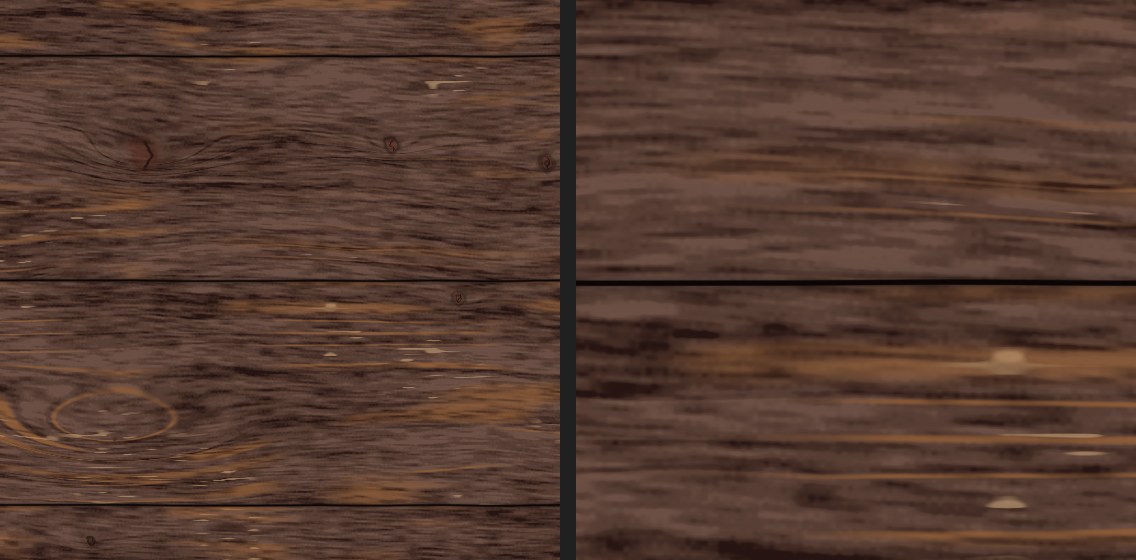
Left, the full canvas; right, a detail of the centre.
Write a Shadertoy shader that draws this texture.

```glsl
// Dark brushed timber planks laid horizontally, with flowing grain, knots and golden wear.

const float PLANK_HEIGHT = 0.401;
const float FIRST_SEAM = 0.0977;
const float SEAM_HALF_WIDTH = 0.0016;
const float RING_DENSITY = 46.0;
const vec4 PLANK_GOLD = vec4(0.45, 0.95, 0.4, 0.8);    // golden wear, bottom plank to top
const vec3 SEAM_COLOR = vec3(0.045, 0.02, 0.018);
const vec3 DARK = vec3(0.15, 0.08, 0.07);
const vec3 UMBER = vec3(0.26, 0.17, 0.14);
const vec3 BROWN = vec3(0.34, 0.24, 0.20);
const vec3 TAUPE = vec3(0.42, 0.31, 0.27);
const vec3 GOLD = vec3(0.58, 0.37, 0.20);
const vec3 CREAM = vec3(0.78, 0.64, 0.47);
const vec3 KNOT_RED = vec3(0.29, 0.15, 0.11);

// Knots: centre, heart radius, reach of the bent grain
const int KNOT_COUNT = 6;
const vec4 KNOTS[KNOT_COUNT] = vec4[](
    vec4(0.258, 0.722, 0.046, 0.125), vec4(0.700, 0.740, 0.019, 0.050),
    vec4(0.977, 0.708, 0.020, 0.050), vec4(0.819, 0.467, 0.015, 0.040),
    vec4(0.205, 0.215, 0.005, 0.240), vec4(0.163, 0.034, 0.012, 0.050));

float hash(ivec2 cell) {
    uvec2 q = uvec2(cell) * uvec2(1597334673u, 3812015801u);
    uint n = (q.x ^ q.y) * 1597334673u;
    n = (n ^ (n >> 15)) * 2246822519u;
    return float((n ^ (n >> 13)) >> 8) / 16777216.0;
}

float noise(vec2 p) {
    ivec2 i = ivec2(floor(p));
    vec2 f = fract(p);
    f = f * f * (3.0 - 2.0 * f);
    return mix(mix(hash(i), hash(i + ivec2(1, 0)), f.x),
               mix(hash(i + ivec2(0, 1)), hash(i + ivec2(1, 1)), f.x), f.y);
}

float plankIndex(float y) {
    return floor((y - FIRST_SEAM) / PLANK_HEIGHT);
}

// Bulge that the knots of one plank push into its grain
float knotBulge(vec2 p, float plank) {
    float bulge = 0.0;
    for (int i = 0; i < KNOT_COUNT; i++) {
        vec4 k = KNOTS[i];
        if (plankIndex(k.y) != plank) continue;
        vec2 d = (p - k.xy) / (k.w * vec2(1.0, 0.36));
        bulge += 0.58 * k.w * exp(-dot(d, d));
    }
    return bulge;
}

// Four wood browns from shadow to highlight
vec3 woodRamp(float t) {
    vec3 c = mix(DARK, UMBER, smoothstep(0.08, 0.3, t));
    c = mix(c, BROWN, smoothstep(0.28, 0.5, t));
    return mix(c, TAUPE, smoothstep(0.5, 0.76, t));
}

// Knot hearts: reddish disc, uneven rings and a drying crack
vec3 addKnots(vec3 color, vec2 p, float fibre) {
    for (int i = 0; i < KNOT_COUNT; i++) {
        vec4 k = KNOTS[i];
        vec2 d = (p - k.xy) / k.z;
        float rho = length(d * vec2(0.9, 1.1)) + 0.45 * (noise(d * 1.7 + 20.0) - 0.5);
        float heart = smoothstep(1.0, 0.35, rho);
        float rings = smoothstep(0.35, 0.8, noise(vec2(rho * 7.0, float(i) * 5.3)));
        color = mix(color, KNOT_RED * (0.75 + 0.5 * fibre), 0.65 * heart);
        color *= 1.0 - 0.35 * rings * smoothstep(1.25, 0.7, rho);
        float bend = d.x + 0.6 * (noise(vec2(d.y * 4.0, float(i))) - 0.5);
        float crack = smoothstep(0.1, 0.02, abs(bend)) * smoothstep(0.65, 0.4, abs(d.y));
        color = mix(color, DARK * 0.7, 0.75 * crack);
    }
    return color;
}

void mainImage(out vec4 fragColor, in vec2 fragCoord) {
    vec2 uv = fragCoord / iResolution.xy;
    float pixel = 1.0 / iResolution.y;
    float seamWobble = 0.002 * (noise(vec2(uv.x * 9.0, 3.0)) - 0.5);
    float plank = plankIndex(uv.y + seamWobble);
    float local = fract((uv.y + seamWobble - FIRST_SEAM) / PLANK_HEIGHT) * PLANK_HEIGHT;
    float topGap = PLANK_HEIGHT - local;
    float seed = plank * 17.0;

    // Grain coordinates: growth rings follow the knots closely, fibres gently
    float sway = 0.035 * (noise(vec2(uv.x * 2.2 + seed, uv.y * 4.0)) - 0.5)
               + 0.010 * (noise(vec2(uv.x * 8.0 + seed, uv.y * 16.0)) - 0.5);
    float bulge = knotBulge(uv, plank);
    float ringY = uv.y + sway + bulge;
    float fibreY = uv.y + sway + 0.3 * bulge;

    // Fine fibres and pores over broad tone
    float broad = noise(vec2(uv.x * 3.5 + seed, ringY * 11.0));
    float streak = noise(vec2(uv.x * 5.0 + seed, fibreY * 85.0));
    float fibre = noise(vec2(uv.x * 17.0 + seed, fibreY * 170.0));
    float pore = noise(vec2(uv.x * 42.0 + seed, fibreY * 290.0 + uv.x * 12.0));
    float grit = noise(uv * 300.0);
    float tone = 0.51 + 0.24 * (broad - 0.5) + 0.22 * (streak - 0.5)
               + 0.34 * (fibre - 0.5) + 0.42 * (pore - 0.5) + 0.12 * (grit - 0.5);

    // Growth rings: a golden early line beside a dark late one
    float ring = noise(vec2(uv.x * 1.6 + seed, ringY * RING_DENSITY));
    float wear = noise(vec2(uv.x * 5.0 + seed, uv.y * 13.0 + 7.0));
    float goldLine = smoothstep(0.08, 0.01, abs(ring - 0.52));
    float lateLine = smoothstep(0.10, 0.02, abs(ring - 0.38));
    tone -= 0.24 * lateLine * (0.4 + 0.6 * fibre);
    float goldAmount = PLANK_GOLD[int(clamp(plank + 1.0, 0.0, 3.0))];
    float paleEnd = plank == 0.0 ? smoothstep(0.32, 0.0, uv.x) : 0.0;
    vec3 color = woodRamp(tone + 0.14 * paleEnd * wear);

    // Golden lines, rubbed patches and sparse cream splinters
    float texture1 = 0.45 + 0.55 * smoothstep(0.2, 0.7, 0.5 * (fibre + pore));
    float lineGold = goldLine * smoothstep(0.3, 0.8, wear) * (0.35 + 0.5 * goldAmount);
    float patchNoise = noise(vec2(uv.x * 4.5 + seed, ringY * 27.0 + 11.0));
    float patchGold = smoothstep(0.72, 0.95, patchNoise + 0.1 * paleEnd) * goldAmount * 0.65;
    color = mix(color, GOLD, min(lineGold + patchGold, 0.85) * texture1);
    float splinter = smoothstep(0.84, 0.94, noise(vec2(uv.x * 22.0 + seed, fibreY * 210.0 + 5.0)));
    color = mix(color, CREAM, 0.6 * splinter * smoothstep(0.68, 0.88, wear));
    color = addKnots(color, uv, fibre);

    // Worn upper edge, then the shadowed gap
    float rim = exp(-pow((topGap - 0.006) / 0.005, 2.0));
    color = mix(color, GOLD, 0.5 * rim * smoothstep(0.4, 0.8, wear) * texture1);
    float gap = min(local, topGap);
    color *= 1.0 - 0.45 * exp(-gap / 0.0035);
    color = mix(SEAM_COLOR, color, smoothstep(-pixel, pixel, gap - SEAM_HALF_WIDTH));
    fragColor = vec4(color, 1.0);
}
```
